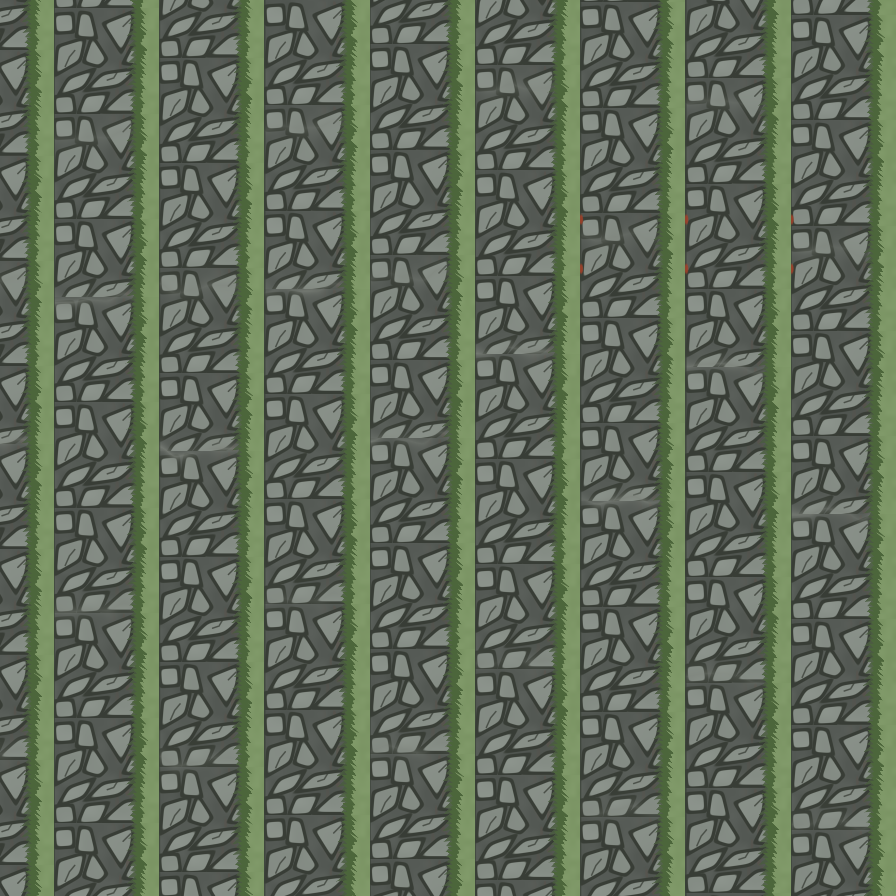
Give the GLSL for this pattern, as a WebGL 1 fragment shader.

```glsl
precision highp float;
// Vertical strips of cracked grey paving stones, each edged by a ragged band of grass.
uniform vec2 u_resolution;

float hash(float n) {
  return fract(sin(n * 12.9898) * 43758.5453);
}

float noise(vec2 p) {
  vec2 i = floor(p), f = fract(p);
  f = f * f * (3.0 - 2.0 * f);
  float n = i.x + i.y * 57.0;
  return mix(mix(hash(n), hash(n + 1.0), f.x),
             mix(hash(n + 57.0), hash(n + 58.0), f.x), f.y);
}

// Exponential of the signed distance to the line a-b, positive outside.
float edgeTerm(vec2 p, vec2 a, vec2 b) {
  vec2 along = normalize(b - a);
  return exp(min(0.7 * dot(p - a, vec2(along.y, -along.x)), 40.0));
}

// Convex four-sided stone with softly rounded corners.
float stone(vec2 p, vec2 a, vec2 b, vec2 c, vec2 d) {
  return log(edgeTerm(p, a, b) + edgeTerm(p, b, c)
           + edgeTerm(p, c, d) + edgeTerm(p, d, a)) / 0.7;
}

float segment(vec2 p, vec2 a, vec2 b) {
  vec2 ab = b - a;
  return length(p - a - ab * clamp(dot(p - a, ab) / dot(ab, ab), 0.0, 1.0));
}

// One tile of paving, 100 units on a side, y pointing down.
float paving(vec2 p) {
  float d = stone(p, vec2(2, 3), vec2(17, 2), vec2(18, 17), vec2(3, 18));
  d = min(d, stone(p, vec2(26, 1), vec2(34, 2), vec2(39, 23), vec2(23, 22)));
  d = min(d, stone(p, vec2(49, 11), vec2(74, 1), vec2(73, 18), vec2(64, 35)));
  d = min(d, stone(p, vec2(3, 57), vec2(5, 33), vec2(28, 26), vec2(24, 45)));
  d = min(d, stone(p, vec2(37, 25), vec2(49, 44), vec2(43, 50), vec2(30, 46)));
  d = min(d, stone(p, vec2(68, 47), vec2(76, 32), vec2(84, 32), vec2(80, 48)));
  d = min(d, stone(p, vec2(7, 77), vec2(15, 63), vec2(36, 56), vec2(28, 70)));
  d = min(d, stone(p, vec2(34, 72), vec2(47, 59), vec2(76, 55), vec2(62, 68)));
  d = min(d, stone(p, vec2(2, 81), vec2(17, 80), vec2(19, 94), vec2(3, 95)));
  d = min(d, stone(p, vec2(25, 95), vec2(31, 80), vec2(50, 78), vec2(43, 94)));
  return min(d, stone(p, vec2(49, 93), vec2(68, 76), vec2(80, 75), vec2(80, 93)));
}

float cracks(vec2 p) {
  float d = segment(p, vec2(11, 51), vec2(15, 42));
  d = min(d, segment(p, vec2(15, 42), vec2(20, 36)));
  d = min(d, segment(p, vec2(60, 57), vec2(57, 62)));
  d = min(d, segment(p, vec2(57, 62), vec2(51, 64)));
  return min(d, segment(p, vec2(73, 6), vec2(66, 13)));
}

// Length of the grass blade at p, zero between blades.
float blade(vec2 p, float count, float slant) {
  float s = (p.y + slant * p.x) * count;
  float tip = 1.0 - abs(2.0 * fract(s) - 1.0);
  return tip * (0.35 + 0.65 * hash(mod(floor(s), count) + count));
}

float cover(float d, float aa) {
  return 1.0 - smoothstep(-aa, aa, d);
}

void main() {
  vec2 uv = gl_FragCoord.xy / u_resolution;
  float strip = (uv.x - 0.0599) / 0.1175;
  float column = floor(strip) + 1.0;
  float late = step(4.5, column);
  float aa = 0.7 / (0.1175 * u_resolution.x);

  // Each column breaks once at its own height, where part of a tile is missing.
  float seam = 0.33 + 0.165 * mod(column + 1.0, 2.0) + 0.07 * late
             + 0.03 * (hash(column + 3.0) - 0.5);
  float t = (1.0 - uv.y - seam) / 0.1175;
  vec2 cell = vec2(fract(strip), fract(t + 0.74 * step(t, 0.0)));
  vec2 p = 100.0 * (cell - vec2(0.0, 0.04));

  // Mortar, dark outlines and stones.
  float d = paving(p) / 100.0;
  vec3 color = vec3(0.33, 0.35, 0.33) + 0.05 * (noise(p * 0.09) - 0.5);
  float streak = smoothstep(0.62, 0.8, noise(p * vec2(0.3, 0.12) + 9.0));
  color = mix(color, vec3(0.36, 0.32, 0.29), 0.5 * streak * smoothstep(0.5, 0.7, cell.x));
  color = mix(color, vec3(0.22, 0.24, 0.21), cover(d - 0.031, aa));
  vec3 face = vec3(0.53, 0.56, 0.53) + 0.04 * (noise(p * 0.06 + 4.0) - 0.5);
  face = mix(face, vec3(0.25, 0.27, 0.24), 0.85 * cover(cracks(p) / 100.0 - 0.007, aa));
  color = mix(color, face, cover(d, aa));

  // Pale smears at the break and at two worn places.
  float wave = t + 0.12 * (noise(vec2(strip * 6.0, column)) - 0.5);
  float smear = exp(-abs(wave) * 22.0)
              + 0.6 * exp(-abs(wave - 2.94) * 18.0)
              + 0.6 * exp(-abs(wave + mix(1.55, 2.5, late)) * 18.0);
  smear *= 0.3 + 0.7 * noise(vec2(strip * 5.0, t * 3.0 + 20.0));
  color = mix(color, vec3(0.49, 0.51, 0.48), clamp(0.8 * smear, 0.0, 0.7));

  // Narrow shade beside the grass of the previous strip, with rare red specks.
  color = mix(color, vec3(0.22, 0.25, 0.21), 0.7 * cover(cell.x - 0.012, aa));
  float speck = min(abs(uv.y - 0.755), abs(uv.y - 0.7)) / 0.1175;
  float red = cover(length(vec2(cell.x - 0.01, speck * 0.4)) - 0.018, aa);
  color = mix(color, vec3(0.66, 0.25, 0.15), 0.8 * red * step(5.5, column));

  // Shadowed blades, dark tufts and the light lawn.
  float shade = 0.765 - 0.085 * blade(cell, 19.0, 0.5);
  color = mix(color, vec3(0.29, 0.36, 0.25), 0.85 * cover(shade - cell.x, aa * 1.5));
  float dark = 0.79 - 0.06 * blade(cell, 23.0, -0.4);
  color = mix(color, vec3(0.30, 0.40, 0.23), cover(dark - cell.x, aa));
  float lawn = 0.815 + 0.05 * blade(cell, 6.0, 0.6) + 0.06 * blade(cell, 21.0, -0.8);
  vec3 green = vec3(0.49, 0.59, 0.40) + 0.03 * (noise(p * 0.15) - 0.5);
  color = mix(color, green, cover(lawn - cell.x, aa));

  gl_FragColor = vec4(color, 1.0);
}
```
